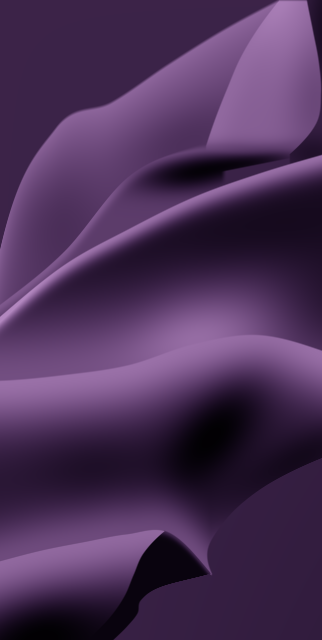
A WebGL 1 fragment shader for this background:

```glsl
precision highp float;
// Folded violet sheets layered from back to front over a dusky backdrop.
// Smooth splines bound each sheet; its tone comes from falloff below the
// edges plus soft elliptical lights and shadows, mapped to a violet ramp.
uniform vec2 u_resolution;

// Catmull-Rom weights for four knot offsets
vec4 knotWeights(vec4 offset) {
  vec4 a = abs(offset);
  vec4 inner = (1.5 * a - 2.5) * a * a + 1.0;
  vec4 outer = ((2.5 - 0.5 * a) * a - 4.0) * a + 2.0;
  return mix(inner, outer, step(1.0, a)) * step(a, vec4(2.0));
}

// Curve through evenly spaced knots; the first and last only set end slopes
float spline(float t, float lo, float hi, vec4 a, vec4 b) {
  float s = 1.0 + 5.0 * clamp((t - lo) / (hi - lo), 0.0, 1.0);
  return dot(a, knotWeights(s - vec4(0.0, 1.0, 2.0, 3.0)))
       + dot(b, knotWeights(s - vec4(4.0, 5.0, 6.0, 7.0)));
}

float cover(float d, float soft) {
  return smoothstep(-soft, soft, d);
}

float falloff(float d, float width) {
  return exp(-d * d / (width * width));
}

// Soft rotated ellipse
float blob(vec2 p, vec2 center, vec2 radius, float angle) {
  float c = cos(angle), s = sin(angle);
  vec2 q = p - center;
  q = vec2(c * q.x + s * q.y, c * q.y - s * q.x) / radius;
  return exp(-dot(q, q));
}

vec3 violet(float tone) {
  return vec3(0.70, 0.53, 0.75) * pow(vec3(clamp(tone, 0.03, 1.0)), vec3(1.3, 1.6, 1.15));
}

float backdropTone(vec2 p) {
  return 0.43 - 0.03 * p.y * p.x - 0.22 * blob(p, vec2(1.02, 0.08), vec2(0.07, 0.2), 0.0)
       - 0.15 * blob(p, vec2(0.97, 0.48), vec2(0.1, 0.06), 0.0);
}

float backSheetTone(vec2 p, float depth) {
  return 0.51 + 0.33 * exp(-max(depth, 0.0) / 0.25)
       - 0.10 * blob(p, vec2(0.56, 0.43), vec2(0.2, 0.1), -0.4)
       - 0.10 * blob(p, vec2(0.15, 0.66), vec2(0.16, 0.18), 0.0);
}

float flapTone(vec2 p, float fromLeft) {
  return 0.80 + 0.12 * blob(p, vec2(0.9, 0.04), vec2(0.12, 0.2), 0.0)
       + 0.05 * falloff(fromLeft, 0.06)
       - 0.14 * blob(p, vec2(0.98, 0.3), vec2(0.09, 0.22), 0.0)
       - 0.30 * falloff(p.y - 0.49, 0.04);
}

float middleTone(vec2 p, float depth) {
  return 0.60 + 0.17 * falloff(depth, 0.03)
       - 0.50 * blob(p, vec2(0.60, 0.54), vec2(0.17, 0.055), -0.12)
       - 0.36 * blob(p, vec2(0.81, 0.50), vec2(0.14, 0.035), -0.12);
}

float broadTone(vec2 p, float depth, float height) {
  return 0.21 + 0.67 * falloff(depth, 0.035 + 0.03 * p.x)
       + 0.50 * falloff(height, 0.23)
       + 0.17 * blob(p, vec2(0.62, 1.05), vec2(0.22, 0.13), -0.2)
       - 0.26 * blob(p, vec2(1.02, 1.02), vec2(0.22, 0.16), 0.2)
       - 0.08 * blob(p, vec2(0.75, 0.76), vec2(0.25, 0.1), -0.2);
}

float lowerTone(vec2 p, float depth, float height) {
  return 0.31 + 0.58 * falloff(depth, 0.17) + 0.38 * falloff(height, 0.13)
       - 0.32 * blob(p, vec2(0.67, 1.34), vec2(0.10, 0.22), 0.65)
       - 0.10 * blob(p, vec2(0.30, 1.46), vec2(0.2, 0.12), 0.0)
       - 0.14 * blob(p, vec2(0.95, 1.42), vec2(0.25, 0.07), -0.5);
}

float frontTone(vec2 p, float depth) {
  return 0.09 + 0.76 * falloff(depth, 0.2)
       - 0.22 * blob(p, vec2(0.12, 1.96), vec2(0.18, 0.1), -0.3);
}

void main() {
  // Width is 1, height is 2, measured down from the top
  vec2 uv = gl_FragCoord.xy / u_resolution;
  vec2 p = vec2(uv.x, 2.0 - 2.0 * uv.y);
  float soft = 1.1 / u_resolution.x;

  // Upper edges of the sheets
  float backTop = spline(p.x, 0.0, 0.868, vec4(1.93, 0.781, 0.401, 0.32), vec4(0.203, 0.094, 0.0, -0.09));
  float middleTop = spline(p.x, 0.0, 1.0, vec4(1.094, 0.953, 0.786, 0.552), vec4(0.466, 0.469, 0.448, 0.43));
  float broadTop = spline(p.x, 0.0, 1.0, vec4(1.172, 0.99, 0.828, 0.716), vec4(0.617, 0.544, 0.484, 0.43));
  float lowerTop = spline(p.x, 0.0, 1.0, vec4(1.188, 1.19, 1.172, 1.141), vec4(1.076, 1.047, 1.096, 1.185));
  float foldTop = spline(p.x, 0.0, 0.655, vec4(1.79, 1.753, 1.719, 1.693), vec4(1.669, 1.664, 1.792, 1.98));

  // Side edges of the sheets
  float backRight = spline(p.y, 0.0, 0.482, vec4(0.938, 0.953, 0.972, 0.99), vec4(0.997, 0.982, 0.90, 0.77));
  float flapLeft = spline(p.y, 0.0, 0.456, vec4(0.946, 0.868, 0.80, 0.746), vec4(0.707, 0.671, 0.64, 0.614));
  float lowerRight = spline(p.y, 1.427, 1.792, vec4(1.22, 1.01, 0.855, 0.751), vec4(0.684, 0.645, 0.658, 0.712));
  float foldRight = spline(p.y, 1.792, 2.0, vec4(0.78, 0.655, 0.50, 0.438), vec4(0.427, 0.394, 0.352, 0.31));
  float frontRight = spline(p.y, 1.661, 2.0, vec4(0.61, 0.51, 0.446, 0.415), vec4(0.386, 0.339, 0.272, 0.195));

  // Upper sheets and the gap beneath them
  vec3 backdrop = violet(backdropTone(p));
  vec3 upper = violet(backSheetTone(p, p.y - backTop));
  upper = mix(upper, violet(flapTone(p, p.x - flapLeft)), cover(p.x - flapLeft, soft));
  upper = mix(upper, violet(middleTone(p, p.y - middleTop)), cover(p.y - middleTop, soft + 0.02 * smoothstep(0.5, 0.75, p.x)));
  float gap = cover(p.y - 0.534 + 0.2 * (p.x - 0.70), soft) * cover(p.x - 0.695, 0.01);
  upper = mix(upper, violet(0.42), gap);
  vec3 color = mix(backdrop, upper, cover(p.y - backTop, 2.0 * soft) * cover(backRight - p.x, soft));

  // Broad and lower sheets, trimmed to their silhouette
  color = mix(color, violet(broadTone(p, p.y - broadTop, lowerTop - p.y)), cover(p.y - broadTop, soft));
  color = mix(color, violet(lowerTone(p, p.y - lowerTop, foldTop - p.y)), cover(p.y - lowerTop, soft));
  color = mix(backdrop, color, cover(lowerRight - p.x, soft) * cover(foldTop + 0.005 - p.y, soft));

  // Shaded underside and the front sheet
  float foldMask = cover(p.y - foldTop, soft) * cover(foldRight - p.x, soft);
  color = mix(color, violet(0.1 + 0.35 * falloff(p.y - foldTop, 0.015)), foldMask);
  float frontMask = cover(p.y - foldTop, soft) * cover(frontRight - p.x, soft);
  color = mix(color, violet(frontTone(p, p.y - foldTop)), frontMask);
  gl_FragColor = vec4(color, 1.0);
}
```
